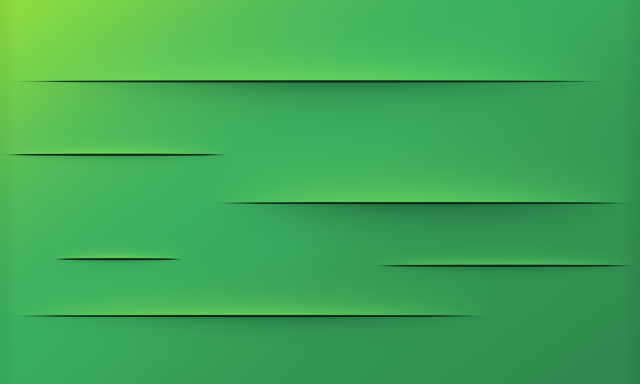
Give the GLSL for this background, as a Shadertoy shader.

```glsl
// Lime to deep green diagonal gradient cut by tapered horizontal slits with glow and shadow.

// Each slit: left end, right end, height, reach of its light and shadow
const vec4 SLITS[6] = vec4[6](
    vec4(0.010, 0.957, 0.789, 0.066),
    vec4(0.000, 0.362, 0.598, 0.017),
    vec4(0.325, 0.998, 0.472, 0.068),
    vec4(0.081, 0.289, 0.326, 0.012),
    vec4(0.577, 0.998, 0.309, 0.017),
    vec4(0.010, 0.771, 0.178, 0.035));

// Diagonal blend through the greens, from the upper left corner
vec3 backdrop(vec2 uv) {
    float d = uv.x + 0.85 * (1.0 - uv.y);
    vec3 col = mix(vec3(0.56, 0.87, 0.24), vec3(0.34, 0.75, 0.35), smoothstep(-0.05, 0.48, d));
    col = mix(col, vec3(0.235, 0.685, 0.375), smoothstep(0.30, 0.78, d));
    col = mix(col, vec3(0.20, 0.59, 0.325), smoothstep(0.75, 1.35, d));
    return mix(col, vec3(0.18, 0.54, 0.30), smoothstep(1.25, 1.85, d));
}

// Soft elliptical patch, 1 at its centre
float patchMask(vec2 uv, vec2 centre, vec2 size) {
    vec2 q = (uv - centre) / size;
    return exp(-dot(q, q));
}

vec3 addSlit(vec3 col, vec2 uv, vec4 slit, float pixel) {
    float t = clamp((uv.x - slit.x) / (slit.y - slit.x), 0.0, 1.0);
    float taper = 4.0 * t * (1.0 - t);
    float h = uv.y - slit.z;
    float above = smoothstep(-pixel, pixel, h);

    // Lit lip above, shadow below
    float glow = 0.68 * taper * exp(-max(h, 0.0) / slit.w);
    float shade = 0.62 * pow(taper, 1.5) * exp(-max(-h, 0.0) / (0.65 * slit.w));
    vec3 lit = mix(col, mix(vec3(0.36, 0.86, 0.42), vec3(0.56, 0.92, 0.32), 1.0 - uv.x), glow);
    vec3 dark = mix(col, vec3(0.08, 0.31, 0.19), shade * mix(0.6, 1.0, smoothstep(0.1, 0.6, uv.x)));
    col = mix(dark, lit, above);

    // Thin lens-shaped opening
    float halfWidth = 0.0028 * sqrt(taper);
    float gap = 1.0 - smoothstep(-0.7 * pixel, 0.7 * pixel, abs(h + 0.001) - halfWidth);
    return mix(col, vec3(0.03, 0.15, 0.08), gap * smoothstep(0.0, 0.45, taper));
}

void mainImage(out vec4 fragColor, in vec2 fragCoord) {
    vec2 uv = fragCoord / iResolution.xy;
    vec3 col = backdrop(uv);

    // Cool patches in the middle
    float cool = patchMask(uv, vec2(0.57, 0.65), vec2(0.08, 0.07))
               + patchMask(uv, vec2(0.43, 0.38), vec2(0.07, 0.09));
    col = mix(col, vec3(0.23, 0.67, 0.40), 0.5 * cool);

    for (int i = 0; i < 6; i++) {
        col = addSlit(col, uv, SLITS[i], 1.0 / iResolution.y);
    }

    // Slight darkening at the side edges
    col *= 1.0 - 0.05 * smoothstep(0.47, 0.5, abs(uv.x - 0.5));
    fragColor = vec4(col, 1.0);
}
```
